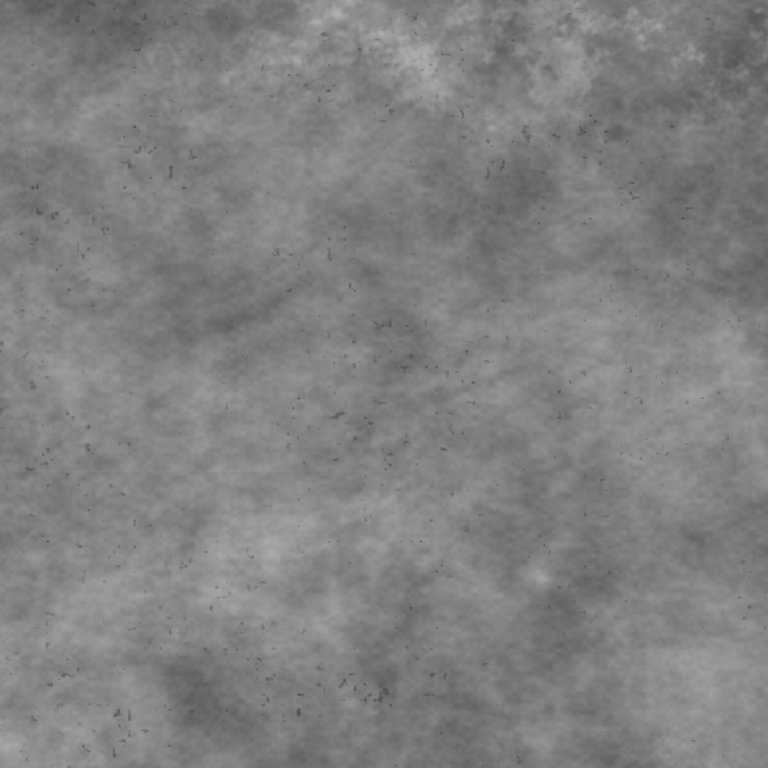
A WebGL 1 fragment shader for this texture:

```glsl
precision highp float;
// Weathered grey plaster: soft cloudy mottling, pale wisps, fine grain and ragged dark specks.

uniform vec2 u_resolution;

#define BASE_GREY 0.487
#define CLOUD_SCALE 3.4
#define CLOUD_CONTRAST 0.148
#define CLOUD_FALLOFF 0.79
#define WISP_STRENGTH 0.15
#define GRAIN_SCALE 115.0
#define GRAIN_STRENGTH 0.05
#define SPECK_SCALE 150.0
#define SPECK_DEPTH 0.12
#define SPECK_THRESHOLD 0.70
#define SCRATCH_HEIGHT 0.387
#define FLECK_CENTER vec2(0.703, 0.255)

float hash(vec2 p) {
  return fract(sin(dot(p, vec2(127.1, 311.7))) * 43758.5453);
}

// Smooth value noise in the range 0 to 1
float noise(vec2 p) {
  vec2 cell = floor(p);
  vec2 f = fract(p);
  f = f * f * (3.0 - 2.0 * f);
  float low = mix(hash(cell), hash(cell + vec2(1.0, 0.0)), f.x);
  float high = mix(hash(cell + vec2(0.0, 1.0)), hash(cell + vec2(1.0, 1.0)), f.x);
  return mix(low, high, f.y);
}

// Signed fractal sum; each octave is turned to hide the lattice
float clouds(vec2 p) {
  mat2 turn = mat2(0.8, 0.6, -0.6, 0.8);
  float sum = 0.0;
  float amplitude = 1.0;
  for (int i = 0; i < 5; i++) {
    sum += amplitude * (noise(p) - 0.5);
    p = turn * p * 2.03 + vec2(17.3, 9.1);
    amplitude *= CLOUD_FALLOFF;
  }
  return sum;
}

// Ragged pinholes: peaks of fine noise, thinned by a second, coarser noise
float specks(vec2 uv, float threshold) {
  vec2 p = uv * SPECK_SCALE;
  float peaks = 0.75 * noise(p + 3.7) + 0.25 * noise(p * 1.9 + 40.0);
  float thinning = smoothstep(0.35, 0.8, noise(p * 0.45 + 91.0));
  return smoothstep(threshold, threshold + 0.2, peaks) * thinning;
}

void main() {
  vec2 uv = gl_FragCoord.xy / u_resolution;

  // Broad mottling, slightly wider than tall
  vec2 warp = vec2(noise(uv * 7.0), noise(uv * 7.0 + 31.0)) - 0.5;
  vec2 cloudPos = (uv + 0.05 * warp) * vec2(0.88, 1.12) * CLOUD_SCALE;
  float grey = BASE_GREY + CLOUD_CONTRAST * clouds(cloudPos + 5.0);

  // Pale ragged wisps, strongest toward the upper right
  float upper = smoothstep(0.74, 0.94, uv.y) * smoothstep(-0.2, 0.9, uv.x);
  float wisp = smoothstep(0.0, 0.9, clouds(uv * 11.0 + 60.0) + 0.15);
  grey += WISP_STRENGTH * wisp * (0.1 + 0.9 * upper);

  // Fine grain with a faint horizontal weave
  vec2 grainPos = uv * GRAIN_SCALE;
  float grain = noise(grainPos * vec2(0.8, 1.2)) + 0.7 * noise(grainPos * 1.7 + 50.0) - 0.85;
  grey += GRAIN_STRENGTH * grain;

  // Specks gather in patches and thin out toward the lower right
  float patchiness = smoothstep(0.25, 0.75, noise(uv * 9.0 + 80.0));
  float smoothCorner = smoothstep(0.4, 0.8, uv.x) * (1.0 - smoothstep(0.4, 0.7, uv.y));
  float rarity = 0.12 * (1.0 - patchiness) + 0.06 * smoothCorner;
  grey -= SPECK_DEPTH * specks(uv, SPECK_THRESHOLD - 0.04 + rarity);

  // Faint scratch and one bright fleck
  float scratch = 1.0 - smoothstep(0.0005, 0.0025, abs(uv.y - SCRATCH_HEIGHT));
  grey += 0.025 * scratch * (1.0 - smoothstep(0.4, 0.55, uv.x)) * noise(uv * 25.0);
  vec2 toFleck = (uv - FLECK_CENTER + 0.015 * warp) / 0.017;
  grey += 0.15 * exp(-dot(toFleck, toFleck));

  gl_FragColor = vec4(vec3(clamp(grey, 0.34, 0.74)), 1.0);
}
```
